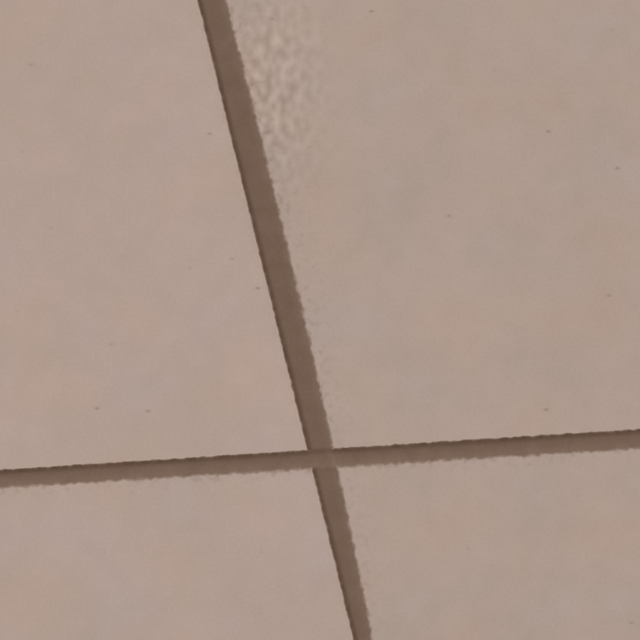
Reproduce this texture procedurally as a WebGL 2 fragment shader.

```glsl
#version 300 es
precision highp float;
// Four beige floor tiles meeting at one crossing of two slanted grout joints.
// Each joint is the band between two edge lines roughened by gradient noise;
// shadow lines, crumbled rims, mottling and small specks are layered on top.
uniform vec2 u_resolution;
out vec4 fragColor;

vec2 hashGradient(vec2 cell) {
    vec3 p = fract(cell.xyx * vec3(0.1031, 0.1030, 0.0973));
    p += dot(p, p.yzx + 33.33);
    float angle = 6.2832 * fract((p.x + p.y) * p.z);
    return vec2(cos(angle), sin(angle));
}

float gradientNoise(vec2 p) {
    vec2 i = floor(p), f = fract(p);
    vec2 w = f * f * f * (f * (f * 6.0 - 15.0) + 10.0);
    vec2 e = vec2(1.0, 0.0);
    float a = dot(hashGradient(i), f);
    float b = dot(hashGradient(i + e.xy), f - e.xy);
    float c = dot(hashGradient(i + e.yx), f - e.yx);
    float d = dot(hashGradient(i + e.xx), f - e.xx);
    return mix(mix(a, b, w.x), mix(c, d, w.x), w.y);
}

float fbm(vec2 p) {
    float sum = 0.0, amplitude = 0.5;
    for (int k = 0; k < 4; k++) {
        sum += amplitude * gradientNoise(p);
        p = mat2(1.6, 1.2, -1.2, 1.6) * p + 7.3;
        amplitude *= 0.5;
    }
    return sum;
}

// Soft coverage of the side where d is positive
float cover(float d, float softness) {
    float s = max(softness, 0.75 / min(u_resolution.x, u_resolution.y));
    return smoothstep(-s, s, d);
}

// Narrow bell around zero
float ridge(float d, float width) {
    return exp(-d * d / (width * width));
}

void main() {
    vec2 uv = gl_FragCoord.xy / u_resolution;
    float rough = gradientNoise(uv * 75.0) + 0.6 * gradientNoise(uv * 150.0 + 9.0);

    // Distances inward from the four joint edges
    float fromLeft = (uv.x - 0.553 + 0.244 * uv.y) * 0.97 + 0.0012 * rough;
    float fromRight = (0.582 - 0.230 * uv.y + 0.035 * uv.y * (1.0 - uv.y) - uv.x) * 0.97
                    + 0.0030 * rough;
    float fromTop = 0.2656 + 0.0638 * uv.x - uv.y + 0.0015 * rough;
    float fromBottom = uv.y - 0.238 - 0.0615 * uv.x + 0.0030 * rough;

    float steep = cover(fromLeft, 0.0022) * cover(fromRight, 0.0035);
    float level = cover(fromTop, 0.0022) * cover(fromBottom, 0.0035);
    float grout = max(steep, level);

    // Tile glaze: pinker on the left, greyer on the right, softly mottled
    vec3 pinkTile = vec3(0.700, 0.617, 0.575);
    vec3 greyTile = vec3(0.668, 0.592, 0.545);
    float rightSide = smoothstep(-0.02, 0.03, fromLeft);
    float greyness = 0.15 + 0.45 * rightSide + 0.20 * smoothstep(0.3, 0.0, uv.y)
                   + 0.9 * fbm(uv * 5.0 + 3.0);
    vec3 color = mix(pinkTile, greyTile, clamp(greyness, 0.0, 1.0));
    color += vec3(0.020, 0.018, 0.022) * fbm(uv * 26.0);
    color += vec3(0.012, 0.000, -0.010) * gradientNoise(uv * 9.0 + 20.0);

    // Dirty, crumbled rims beyond the right and lower joint edges
    float crumbs = smoothstep(0.0, 0.45, gradientNoise(uv * 90.0 + 31.0));
    float rimRight = exp(-max(-fromRight, 0.0) * 45.0) * rightSide;
    float rimBottom = exp(-max(-fromBottom, 0.0) * 130.0) * step(0.0, fromTop);
    float dirt = max(rimRight * (0.4 + 0.6 * uv.y), rimBottom);
    color = mix(color, vec3(0.56, 0.49, 0.44), dirt * (0.12 + 0.55 * crumbs));

    // Worn patch with pale scuffs beside the upper end of the steep joint
    float patchArea = ridge(length((uv - vec2(0.425, 0.86)) * vec2(1.0, 0.45)), 0.065)
                    * rightSide;
    color += 0.11 * patchArea * gradientNoise(uv * vec2(80.0, 55.0) + 50.0);

    // Sparse faint specks, one candidate per grid cell
    vec2 cell = floor(uv * 16.0);
    vec2 jitter = hashGradient(cell + 17.0);
    vec2 offset = fract(uv * 16.0) - 0.5 - 0.3 * jitter;
    float chosen = step(0.93, hashGradient(cell + 71.0).x);
    float speck = chosen * ridge(length(offset * vec2(1.0, 1.6)), 0.06);
    color -= 0.09 * speck * (0.6 + 0.4 * jitter.y);

    // Grout body, paler toward the foot of each joint
    vec3 groutColor = vec3(0.45, 0.365, 0.312) + 0.035 * fbm(uv * 35.0 + 11.0);
    groutColor += 0.035 * level * smoothstep(0.020, 0.0, fromBottom);
    groutColor += 0.020 * steep * smoothstep(0.015, 0.0, fromRight);
    color = mix(color, groutColor, grout);

    // Shadow lines under the left and upper tile edges
    float shadowLeft = ridge(fromLeft - 0.003, 0.0042) * (1.0 - level);
    float shadowTop = ridge(fromTop - 0.003, 0.0050) * (1.0 - 0.35 * steep);
    float shadow = max(shadowLeft, shadowTop) * (0.70 + 0.35 * rough);
    color = mix(color, vec3(0.345, 0.265, 0.220), clamp(shadow, 0.0, 1.0) * grout);

    // Fine grain
    color += 0.012 * gradientNoise(uv * 210.0 + 5.0);
    fragColor = vec4(color, 1.0);
}
```
